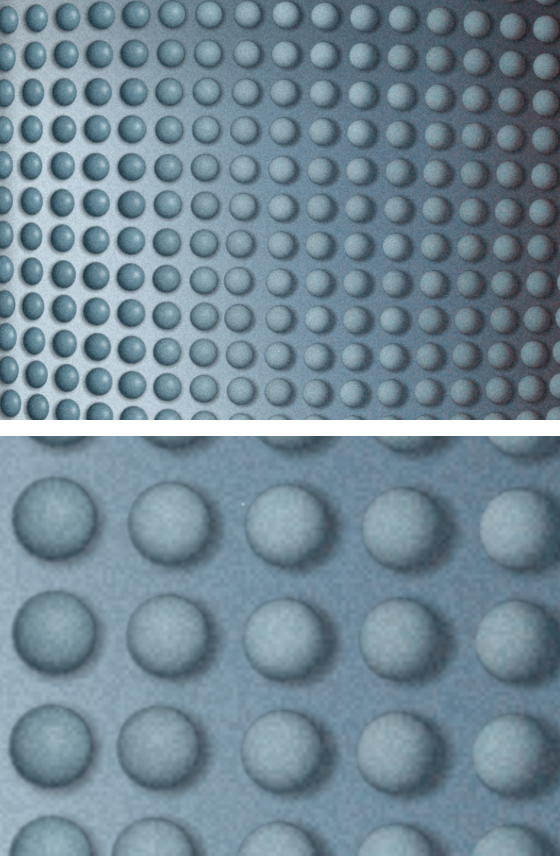
Top, the full canvas; bottom, a detail of the centre.
This texture is drawn by a Shadertoy shader. Its source:

```glsl
// Rows of rubbery blue-grey domes on a gently curved sheet, lit from the left of centre.

const vec2  GRID_MID     = vec2(7.5, 5.0);   // column and row at the middle of the sheet
const vec2  GRID_DENSITY = vec2(10.85, 11.1); // domes per unit of canvas height
const float DOME_RADIUS  = 0.0325;
const float EDGE_SOFT    = 0.1;              // in dome radii
const float JITTER       = 0.0025;
const float LIGHT_X      = 0.54;             // where the highlight changes side
const float LIGHT_SLOPE  = 2.2;
const float SHADOW_X     = 0.36;             // where the shadow changes side
const float SHADOW_REACH = 0.011;
const float SHADOW_DEPTH = 0.4;
const float GRAIN_SCALE  = 290.0;
const float GRAIN_AMOUNT = 0.07;
const float SPECK_SCALE  = 40.0;

const vec3 GROUND_PALE  = vec3(0.75, 0.82, 0.86);
const vec3 GROUND_MID   = vec3(0.45, 0.56, 0.63);
const vec3 GROUND_DEEP  = vec3(0.36, 0.45, 0.52);
const vec3 GROUND_EDGE  = vec3(0.26, 0.26, 0.29);
const vec3 DOME_LEFT    = vec3(0.42, 0.56, 0.62);
const vec3 DOME_MID     = vec3(0.58, 0.68, 0.72);
const vec3 DOME_RIGHT   = vec3(0.45, 0.55, 0.59);
const vec3 SHADE_LEFT   = vec3(0.15, 0.25, 0.30);
const vec3 SHADE_MID    = vec3(0.25, 0.33, 0.38);
const vec3 SHADE_RIGHT  = vec3(0.27, 0.25, 0.27);
const vec3 GLINT        = vec3(0.76, 0.83, 0.85);

float hash(vec2 p) {
    vec3 q = fract(p.xyx * 0.1031);
    q += dot(q, q.yzx + 33.33);
    return fract((q.x + q.y) * q.z);
}

float noise(vec2 p) {
    vec2 i = floor(p), f = fract(p);
    f = f * f * (3.0 - 2.0 * f);
    return mix(mix(hash(i), hash(i + vec2(1, 0)), f.x),
               mix(hash(i + vec2(0, 1)), hash(i + vec2(1, 1)), f.x), f.y);
}

// Position on the curved sheet of a (column, row), with y running downward
vec2 sheet(vec2 cell) {
    vec2 g = (cell - GRID_MID) / GRID_MID;
    float s = g.x;
    vec3 t = vec3(1.0, g.y, g.y * g.y);
    float x = dot(t, vec3(0.624, -0.0087, 0.0026))
            + dot(t, vec3(0.691, -0.0095, -0.0104)) * s
            + 0.0243 * s * s - 0.0486 * s * s * s;
    float y = dot(t, vec3(0.493, 0.4484, -0.0091))
            + dot(t, vec3(0.0139, 0.0056, 0.0022)) * s
            - dot(t, vec3(0.0017, 0.026, 0.0009)) * s * s;
    return vec2(x, y);
}

// Dome centre: sheet position, small jitter and one sagging stretch of a column
vec2 domeCentre(vec2 cell) {
    vec2 wobble = vec2(hash(cell + 7.0), hash(cell + 61.0)) - 0.5;
    vec2 away = cell - vec2(7.0, 7.3);
    float sag = 0.010 * exp(-3.0 * away.x * away.x - 0.4 * away.y * away.y);
    return sheet(cell) + JITTER * wobble - vec2(sag, 0.0);
}

// Three colours blended from left to right
vec3 across(vec3 a, vec3 b, vec3 c, float x) {
    return mix(mix(a, b, smoothstep(0.25, 0.65, x)), c, smoothstep(0.8, 1.25, x));
}

vec3 groundColour(vec2 p) {
    float x = p.x - 0.28 * (p.y - 0.4);
    vec3 c = mix(GROUND_PALE, GROUND_MID, smoothstep(0.1, 0.72, x));
    c = mix(c, GROUND_DEEP, smoothstep(0.6, 1.05, x));
    c = mix(c, GROUND_EDGE, 0.9 * smoothstep(1.0, 1.37, p.x + 0.08 * (0.5 - p.y)));
    c *= 1.0 - 0.16 * (1.0 - smoothstep(0.0, 0.35, p.y));
    return c * (0.82 + 0.18 * smoothstep(0.0, 0.05, p.x));
}

void mainImage(out vec4 fragColor, in vec2 fragCoord) {
    vec2 p = fragCoord / iResolution.y;
    p.y = 1.0 - p.y;
    float blur = max(EDGE_SOFT, 1.0 / (iResolution.y * DOME_RADIUS));

    // Invert the sheet mapping to find the nearest cell
    vec2 cell = GRID_MID;
    for (int i = 0; i < 8; i++) cell += (p - sheet(cell)) * GRID_DENSITY;
    cell = floor(cell + 0.5);

    // Nearby domes: shadow on the ground and coverage
    float shadow = 0.0, cover = 0.0;
    vec3 dome = vec3(0.0);
    for (int j = -1; j <= 1; j++)
    for (int i = -1; i <= 1; i++) {
        vec2 id = cell + vec2(i, j);
        vec2 c = domeCentre(id);
        float narrowing = 0.24 * (1.0 - smoothstep(0.0, 0.3, c.x)) + 0.05 * smoothstep(0.9, 1.3, c.x);
        vec2 radius = DOME_RADIUS * vec2(1.0 - narrowing, 1.0);
        vec3 light = normalize(vec3(clamp((LIGHT_X - c.x) * LIGHT_SLOPE, -0.7, 0.6), -0.25, 1.0));
        vec2 q = (p - c) / radius;
        vec2 offset = vec2(clamp((c.x - SHADOW_X) * 3.0, -0.5, 0.8), 0.25) * SHADOW_REACH;
        shadow = max(shadow, 1.0 - smoothstep(0.8, 1.3, length((p - c - offset) / radius)));

        // Rounded shading with a glossier highlight at the left
        float d = length(q);
        vec3 n = normalize(vec3(q, sqrt(max(0.0, 1.0 - d * d)) + 0.001));
        float lit = dot(n, light);
        vec3 body = across(DOME_LEFT, DOME_MID, DOME_RIGHT, c.x);
        vec3 shade = across(SHADE_LEFT, SHADE_MID, SHADE_RIGHT, c.x);
        vec3 col = mix(shade, body, smoothstep(-0.1, 1.05, lit));
        float gloss = mix(0.75, 0.08, smoothstep(0.2, 0.7, c.x));
        col = mix(col, GLINT, gloss * pow(max(lit, 0.0), 26.0));
        col *= 0.96 + 0.08 * hash(id + 19.0);
        float mask = 1.0 - smoothstep(1.0 - blur, 1.0 + blur, d);
        dome = mix(dome, col, step(cover, mask));
        cover = max(cover, mask);
    }
    vec3 colour = mix(groundColour(p) * (1.0 - SHADOW_DEPTH * shadow), dome, cover);

    // Sparse pale specks, then fine grain with a warm cast toward the right
    vec2 sp = p * SPECK_SCALE;
    float speck = step(0.988, hash(floor(sp) + 3.0)) * (1.0 - smoothstep(0.03, 0.08, length(fract(sp) - 0.5)));
    float grain = noise(p * GRAIN_SCALE) - 0.5;
    float warm = noise(p * GRAIN_SCALE * 0.45 + 90.0) - 0.5;
    colour += 0.15 * speck + GRAIN_AMOUNT * grain;
    colour += vec3(0.07, -0.01, -0.02) * warm * smoothstep(0.3, 1.2, p.x);
    fragColor = vec4(clamp(colour, 0.0, 1.0), 1.0);
}
```
